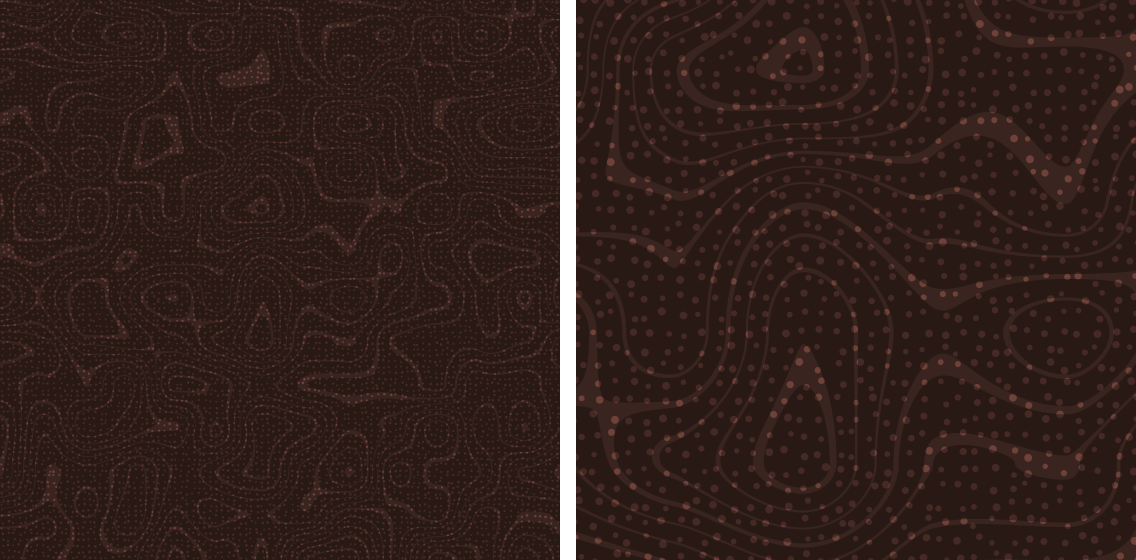
Left: the whole. Right: its middle third, enlarged.
Give the GLSL for this pattern, as a Shadertoy shader.

```glsl
// Dark brown contour bands of layered value noise, sprinkled with fine reddish dots.
#define COARSE_CELLS 6.4   // large relief cells across the canvas
#define FINE_CELLS   12.8  // small relief cells across the canvas
#define FINE_SHARE   0.42  // weight of the small relief
#define LEVELS       16.0  // contour levels over the full height
#define BOLD_HALF    0.12  // half width of a bold band, in levels
#define THIN_HALF    0.06  // half width of a thin band, in levels
#define DOT_CELLS    97.0  // dots across the canvas
#define DOT_RADIUS   0.20  // dot radius, in dot cells
#define GROUND     vec3(0.155, 0.098, 0.078)
#define BAND       vec3(0.225, 0.142, 0.125)
#define DOT_DIM    vec3(0.270, 0.160, 0.140)
#define DOT_BRIGHT vec3(0.430, 0.255, 0.225)

float hash(vec2 p) {
    vec3 q = fract(vec3(p.xyx) * 0.1031);
    q += dot(q, q.yzx + 33.33);
    return fract((q.x + q.y) * q.z);
}

// Smoothly interpolated lattice values; the square lattice shapes the relief.
float valueNoise(vec2 p) {
    vec2 cell = floor(p);
    vec2 f = fract(p);
    vec2 s = f * f * (3.0 - 2.0 * f);
    float low  = mix(hash(cell), hash(cell + vec2(1.0, 0.0)), s.x);
    float high = mix(hash(cell + vec2(0.0, 1.0)), hash(cell + vec2(1.0)), s.x);
    return mix(low, high, s.y);
}

float relief(vec2 uv) {
    float coarse = valueNoise(uv * COARSE_CELLS + 17.0);
    float fine = valueNoise(uv * FINE_CELLS + 53.0);
    return mix(coarse, fine, FINE_SHARE);
}

// Bands have a fixed height range, so they swell where the relief is flat.
float contourBands(vec2 uv) {
    float level = relief(uv) * LEVELS;
    float blur = max(fwidth(level), 1e-4);
    float fromLine = abs(fract(level) - 0.5);
    bool bold = mod(floor(level), 3.0) < 0.5;
    float halfWidth = bold ? BOLD_HALF : THIN_HALF;
    return clamp((halfWidth - fromLine) / blur + 0.5, 0.0, 1.0);
}

// One jittered dot per cell, with varied size.
float dots(vec2 uv, float pixel) {
    vec2 p = uv * DOT_CELLS;
    vec2 cell = floor(p);
    vec2 jitter = vec2(hash(cell + 71.0), hash(cell + 139.0)) - 0.5;
    float radius = DOT_RADIUS * mix(0.75, 1.15, hash(cell + 211.0));
    float dist = length(fract(p) - 0.5 - 0.55 * jitter) - radius;
    return clamp(0.5 - dist / (pixel * DOT_CELLS), 0.0, 1.0);
}

void mainImage(out vec4 fragColor, in vec2 fragCoord) {
    float pixel = 1.0 / iResolution.y;
    vec2 uv = fragCoord * pixel;
    float band = contourBands(uv);

    // Dots glow on the bands and stay faint on the ground.
    vec3 color = mix(GROUND, BAND, band);
    color = mix(color, mix(DOT_DIM, DOT_BRIGHT, band), dots(uv, pixel));
    fragColor = vec4(color, 1.0);
}
```
